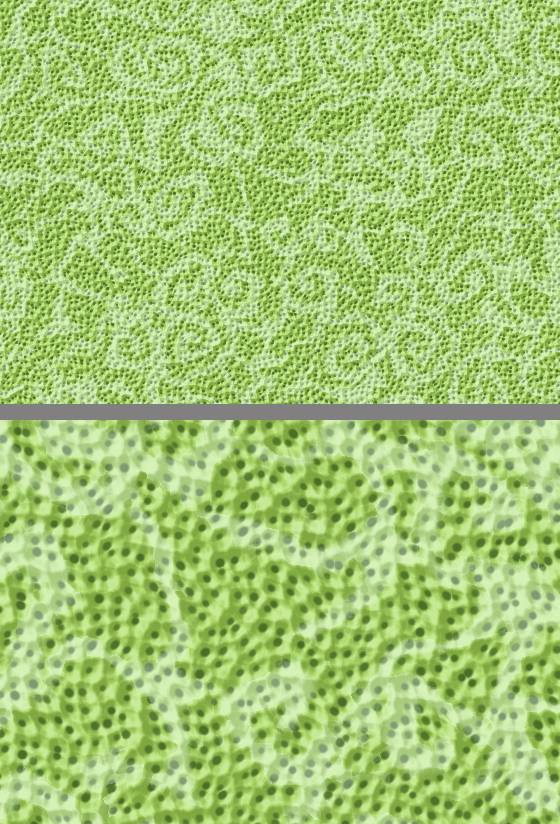
Top, the full canvas; bottom, a detail of the centre.
This texture is drawn by a Shadertoy shader. Its source:

```glsl
// Embossed green paper: a dense field of small punched pits over pale curling scrolls.
// Jittered cellular noise gives pits, bumps and the broken edges of the print;
// spirals in a jittered grid and contours of layered sines give the scrolls.

const float TAU = 6.2831853;
const float PITS = 66.0;            // pits per canvas height
const float PIT_RADIUS = 0.21;      // in pit cells
const float PIT_BLUR = 0.09;
const float PIT_JITTER = 0.78;
const float SCROLLS = 5.4;          // scroll cells per canvas height
const float SCROLL_PITCH = 0.29;    // gap between turns, in scroll cells
const float STROKE = 0.068;         // half width of a stroke, in scroll cells
const float STROKE_SOFT = 0.055;
const float TENDRIL = 0.46;         // contour band between scrolls
const float RAGGED = 0.35;          // how far print edges snap to the pits
const float BROKEN = 0.80;          // how much grains break up the print
const float GLINT = 0.50;           // strength of highlights on bumps
const vec2 LIGHT = vec2(-0.24, 0.20);

const vec3 MOSS = vec3(0.50, 0.66, 0.25);
const vec3 LEAF = vec3(0.70, 0.87, 0.45);
const vec3 MIST = vec3(0.66, 0.80, 0.49);
const vec3 PALE = vec3(0.82, 0.935, 0.70);
const vec3 GREEN_PIT = vec3(0.28, 0.42, 0.15);
const vec3 GREY_PIT = vec3(0.49, 0.60, 0.45);
const vec3 SHINE = vec3(0.86, 0.96, 0.73);

vec2 hash2(vec2 p) {
    vec3 q = fract(p.xyx * vec3(0.1031, 0.1030, 0.0973));
    q += dot(q, q.yzx + 33.33);
    return fract((q.xx + q.yz) * q.zy);
}

// Offset to the nearest pit (xy), its distance (z) and a random tone (w).
vec4 nearestPit(vec2 p) {
    vec2 cell = floor(p);
    vec4 best = vec4(0.0, 0.0, 9.0, 0.0);
    for (int y = -1; y <= 1; y++)
    for (int x = -1; x <= 1; x++) {
        vec2 id = cell + vec2(x, y);
        vec2 rnd = hash2(id + 71.0);
        vec2 offset = id + 0.5 + PIT_JITTER * (rnd - 0.5) - p;
        float d = length(offset);
        if (d < best.z) best = vec4(offset, d, fract(rnd.x * 17.0 + rnd.y * 5.0));
    }
    return best;
}

// Soft share of pale print at p, from 0 to 1.
float scrollPrint(vec2 p) {
    p += 0.012 * sin(p.yx * 29.0 + vec2(0.4, 2.1)) + 0.006 * sin(p.yx * 71.0 + p * 23.0);
    vec2 q = p * SCROLLS;
    vec2 cell = floor(q);
    float ink = 0.0, covered = 0.0;
    for (int y = -1; y <= 1; y++)
    for (int x = -1; x <= 1; x++) {
        vec2 id = cell + vec2(x, y);
        vec2 rnd = hash2(id + 13.0);
        vec2 d = q - id - 0.5 - 0.7 * (rnd - 0.5);
        float r = length(d);
        float radius = mix(0.26, 0.54, rnd.y);
        float spin = rnd.x > 0.5 ? 1.0 : -1.0;
        float angle = atan(d.y, d.x + 1e-5) / TAU;
        float turn = fract(r / SCROLL_PITCH - spin * angle + rnd.x * 7.0);
        float arm = abs(turn - 0.5) * SCROLL_PITCH;
        float inside = 1.0 - smoothstep(radius - 0.07, radius + 0.07, r);
        float stroke = 1.0 - smoothstep(STROKE - STROKE_SOFT, STROKE + STROKE_SOFT, arm);
        ink = max(ink, inside * stroke);
        covered = max(covered, inside);
    }
    float field = sin(p.x * 29.0 + 2.5 * sin(p.y * 21.0))
                + sin(p.y * 31.0 + 2.5 * sin(p.x * 19.0 + 1.0));
    float tendril = 1.0 - smoothstep(TENDRIL - 0.32, TENDRIL + 0.32, abs(field));
    return max(ink, tendril * (1.0 - covered));
}

void mainImage(out vec4 fragColor, in vec2 fragCoord) {
    vec2 p = fragCoord / iResolution.y;
    float pixel = PITS / iResolution.y;

    // Pits and the light falling on the bumps between them, leaning slightly.
    vec2 q = p * PITS;
    q += 0.22 * sin(q.yx * 0.9 + vec2(0.0, 1.7));
    vec4 pit = nearestPit(q);
    float relief = pit.z - nearestPit(q + LIGHT).z;
    vec4 fibre = nearestPit(q * vec2(2.3, 1.7) + 40.0);
    float light = relief * 1.6 + (fibre.z - 0.42) * 0.55 + (fibre.w - 0.5) * 0.22;

    // Broad, faint changes of tone over the sheet.
    float drift = sin(p.x * 7.0 + 2.0 * sin(p.y * 5.0)) * sin(p.y * 9.0 + p.x * 3.0);
    light += 0.04 * drift;

    // Print broken up by clumps, grains and fibres.
    vec4 clump = nearestPit(q * 0.42 + 90.0);
    float grain = 0.40 * (clump.w - 0.5) + 0.35 * (pit.w - 0.5) + 0.45 * (fibre.w - 0.5);
    float ink = scrollPrint(p + RAGGED * pit.xy / PITS) + BROKEN * grain;
    ink = smoothstep(0.14, 0.74, ink);
    float lit = smoothstep(-0.40, 0.36, light);
    vec3 color = mix(mix(MOSS, LEAF, lit), mix(MIST, PALE, lit), ink);

    // Small highlights on the sides of bumps that face the light.
    color = mix(color, SHINE, GLINT * smoothstep(0.18, 0.52, light));

    // Punched pits of varied size and depth.
    float radius = PIT_RADIUS * mix(0.75, 1.22, fract(pit.w * 3.7));
    float blur = max(PIT_BLUR, 0.6 * pixel);
    float hole = 1.0 - smoothstep(radius - blur, radius + blur, pit.z);
    hole *= mix(0.70, 1.0, fract(pit.w * 7.3));
    color = mix(color, mix(GREEN_PIT, GREY_PIT, ink), hole);

    fragColor = vec4(color, 1.0);
}
```
